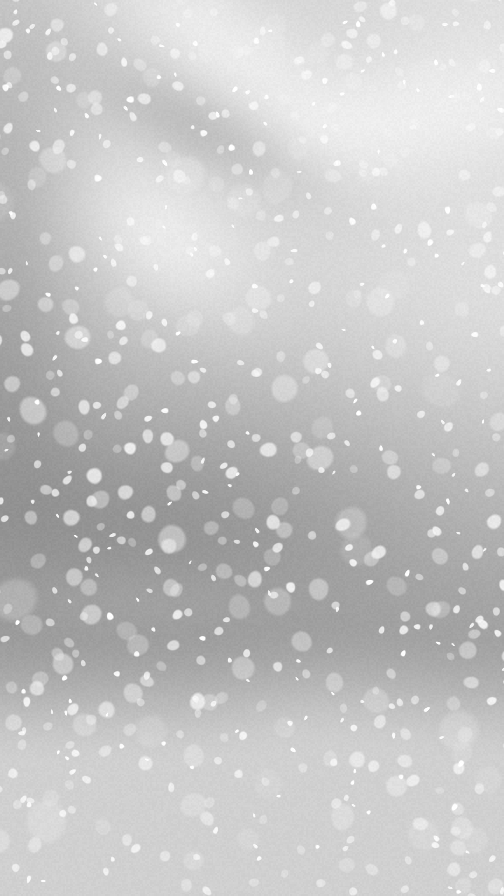
A Shadertoy shader for this background:

```glsl
#define FLAKE_WHITE 0.965
#define SPECK_CELL 0.036
#define DISC_CELL 0.034
#define BOKEH_CELL 0.058
#define HAZE_CELL 0.13
#define GRAIN 0.025

float hash(vec2 p) {
    vec3 q = fract(p.xyx * vec3(0.1031, 0.1030, 0.0973));
    q += dot(q, q.yzx + 33.33);
    return fract((q.x + q.y) * q.z);
}

float noise(vec2 p) {
    vec2 i = floor(p), f = fract(p);
    f = f * f * (3.0 - 2.0 * f);
    return mix(mix(hash(i), hash(i + vec2(1, 0)), f.x),
               mix(hash(i + vec2(0, 1)), hash(i + vec2(1, 1)), f.x), f.y);
}

mat2 rotation(float a) {
    float c = cos(a), s = sin(a);
    return mat2(c, s, -s, c);
}

// Soft elliptical patch of light or shade
float glow(vec2 p, vec2 center, vec2 size, float angle) {
    vec2 q = rotation(-angle) * (p - center) / size;
    return exp(-dot(q, q));
}

// Out-of-focus sky and ground; p spans 0..1 on both axes
float backdrop(vec2 p) {
    float y = p.y + 0.025 * (noise(p * vec2(3.0, 5.0)) - 0.5);
    float v = mix(0.815, 0.61, smoothstep(0.15, 0.31, y));
    v = mix(v, 0.82, smoothstep(0.37, 0.74, y + 0.10 * (p.x - 0.5)));
    v += 0.05 * smoothstep(0.35, 1.0, p.x) * smoothstep(0.2, 0.4, y);
    v += 0.10 * glow(p, vec2(0.42, 0.96), vec2(0.24, 0.07), -0.35);
    v += 0.07 * glow(p, vec2(0.80, 0.87), vec2(0.35, 0.07), 0.10);
    v += 0.10 * glow(p, vec2(0.33, 0.73), vec2(0.19, 0.08), -0.30);
    v += 0.03 * glow(p, vec2(0.28, 0.33), vec2(0.28, 0.04), 0.0);
    v -= 0.10 * glow(p, vec2(0.42, 0.85), vec2(0.22, 0.045), -0.25);
    v -= 0.12 * glow(p, vec2(0.0, 0.76), vec2(0.16, 0.25), 0.0);
    v -= 0.03 * glow(p, vec2(0.25, 0.42), vec2(0.35, 0.09), 0.0);
    return v;
}

// Coverage of one scattered layer of flakes
float flakes(vec2 p, float cell, vec2 radii, vec2 opacity,
             float softness, float squash, float density, float seed) {
    vec2 home = floor(p / cell);
    float clear = 1.0;
    for (int j = -1; j <= 1; j++)
    for (int i = -1; i <= 1; i++) {
        vec2 id = home + vec2(i, j);
        vec2 key = id + seed * vec2(17.0, 31.0) + 50.0;
        vec2 center = (id + vec2(hash(key), hash(key + 71.3))) * cell;
        float clump = 0.55 + 0.9 * noise(center * 9.0 + seed);
        float present = step(hash(key + 13.7), density * clump);
        float pick = hash(key + 29.1);
        float r = mix(radii.x, radii.y, pick * pick);
        vec2 d = rotation(6.283 * hash(key + 47.9)) * (p - center);
        d.x *= 1.0 + squash * hash(key + 91.7);
        // Bend the outline a little so that flakes are not perfect ovals
        d.y += squash * 0.25 * d.x * d.x / r;
        float blur = max(softness * r, 0.8 / iResolution.y);
        float shape = 1.0 - smoothstep(-blur, blur, length(d) - r);
        float alpha = mix(opacity.x, opacity.y, hash(key + 63.1));
        clear *= 1.0 - present * alpha * shape;
    }
    return 1.0 - clear;
}

void mainImage(out vec4 fragColor, in vec2 fragCoord) {
    vec2 p = fragCoord / iResolution.y;
    float v = backdrop(fragCoord / iResolution.xy);

    // Far blurred discs first, sharp bright specks last
    float haze = flakes(p, HAZE_CELL, vec2(0.016, 0.028), vec2(0.12, 0.35),
                        0.22, 0.15, 0.45, 1.0);
    float bokeh = flakes(p, BOKEH_CELL, vec2(0.009, 0.016), vec2(0.18, 0.55),
                         0.18, 0.2, 0.62, 2.0);
    float discs = flakes(p, DISC_CELL, vec2(0.0045, 0.0095), vec2(0.3, 0.85),
                         0.22, 0.35, 0.55, 3.0);
    float bright = flakes(p, DISC_CELL, vec2(0.0035, 0.0065), vec2(0.7, 0.95),
                          0.25, 0.6, 0.26, 4.0);
    float specks = flakes(p, SPECK_CELL, vec2(0.0022, 0.0042), vec2(0.8, 1.0),
                          0.28, 1.1, 0.52, 5.0);

    v = mix(v, 0.93, haze);
    v = mix(v, 0.93, bokeh);
    v = mix(v, 0.95, discs);
    v = mix(v, FLAKE_WHITE, bright);
    v = mix(v, 1.0, specks);

    // Fine film grain
    v += GRAIN * (hash(floor(p * 512.0)) - 0.5);
    fragColor = vec4(vec3(clamp(v, 0.0, 1.0)), 1.0);
}
```
